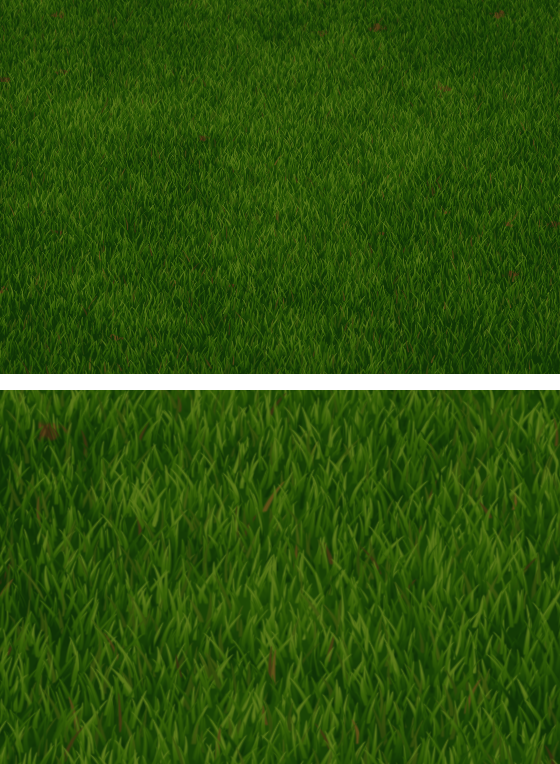
Top, the full canvas; bottom, a detail of the centre.
Write a Shadertoy shader that draws this texture.

```glsl
const float RECESSION = 0.45;    // how fast blades shrink with height on canvas
const float ROW_STEP = 0.0085;
const float COLUMN_STEP = 0.0095;
const float BLADE_LENGTH = 0.036;
const float BLADE_WIDTH = 0.0023;

const vec3 SHADOW = vec3(0.06, 0.20, 0.02);
const vec3 DEEP_GREEN = vec3(0.11, 0.28, 0.02);
const vec3 MID_GREEN = vec3(0.17, 0.34, 0.02);
const vec3 LIGHT_GREEN = vec3(0.23, 0.40, 0.03);
const vec3 SUNLIT = vec3(0.36, 0.48, 0.10);
const vec3 OLIVE = vec3(0.23, 0.31, 0.05);
const vec3 STRAW = vec3(0.36, 0.27, 0.09);

vec3 hash3(vec2 p) {
    vec3 q = fract(p.xyx * vec3(0.1031, 0.1030, 0.0973));
    q += dot(q, q.yxz + 33.33);
    return fract((q.xxy + q.yzz) * q.zyx);
}

float cornerSlope(vec2 cell, vec2 offset) {
    float angle = 6.2832 * hash3(cell).x;
    return dot(vec2(cos(angle), sin(angle)), offset);
}

float gradientNoise(vec2 p) {
    vec2 i = floor(p), f = fract(p);
    vec2 u = f * f * f * (f * (f * 6.0 - 15.0) + 10.0);
    vec2 e = vec2(1.0, 0.0);
    return mix(mix(cornerSlope(i, f), cornerSlope(i + e, f - e), u.x),
               mix(cornerSlope(i + e.yx, f - e.yx), cornerSlope(i + 1.0, f - 1.0), u.x), u.y);
}

// Tone 0 is shadow, 4 is full sun
vec3 grassRamp(float tone) {
    vec3 c = mix(SHADOW, DEEP_GREEN, clamp(tone, 0.0, 1.0));
    c = mix(c, MID_GREEN, clamp(tone - 1.0, 0.0, 1.0));
    c = mix(c, LIGHT_GREEN, clamp(tone - 2.0, 0.0, 1.0));
    return mix(c, SUNLIT, clamp(tone - 3.0, 0.0, 1.0));
}

// Broad light and dark patches, a sunny band and darker corners
float lawnTone(vec2 p, float aspect) {
    vec2 c = vec2(p.x / aspect, p.y - 0.5) * 2.0;
    float band = (p.y - 0.69) / 0.13;
    float patches = 1.0 * gradientNoise(p * vec2(3.0, 6.0) + 7.3)
                  + 0.9 * gradientNoise(p * vec2(9.0, 19.0) + 31.7);
    return patches + 0.4 * exp(-band * band) + 0.2 - 0.55 * dot(c, c);
}

// Sparse small clumps of dry litter
float litterMask(vec2 p, float cellSize) {
    vec2 cell = floor(p / cellSize);
    vec3 rnd = hash3(cell + 50.0);
    vec2 offset = p - (cell + 0.2 + 0.6 * rnd.xy) * cellSize;
    float ragged = 0.012 * gradientNoise(p * 90.0);
    float radius = mix(0.005, 0.014, fract(rnd.z * 17.0));
    float d = length(offset * vec2(0.65, 1.5)) + ragged - radius;
    return step(0.66, rnd.z) * smoothstep(0.004, -0.004, d);
}

// Coverage in x, height along the blade in y; q is relative to its root
vec2 blade(vec2 q, float len, float width, float lean, float bend, float soft) {
    float t = q.y / len;
    float h = clamp(t, 0.0, 1.0);
    float spine = len * (lean * h + bend * h * h);
    float slope = lean + 2.0 * bend * h;
    float d = abs(q.x - spine) / sqrt(1.0 + slope * slope) - width * (1.0 - 0.85 * h * h);
    float ends = smoothstep(-soft, soft, q.y) * smoothstep(soft, -soft, q.y - len);
    return vec2(smoothstep(soft, -soft, d) * ends, h);
}

void mainImage(out vec4 fragColor, in vec2 fragCoord) {
    float aspect = iResolution.x / iResolution.y;
    vec2 p = fragCoord / iResolution.y - vec2(0.5 * aspect, 0.0);
    float defocus = 0.0012 * smoothstep(0.15, 0.6, abs(p.y - 0.42));
    float soft = max(0.0014, 0.65 / iResolution.y) + defocus;
    float light = lawnTone(p, aspect);
    float litter = litterMask(p, 0.17);

    vec3 color = grassRamp(0.3 + light);
    float depth = -log(1.0 - RECESSION * p.y) / RECESSION;
    float homeRow = floor(depth / ROW_STEP);

    // Paint blades from far rows to near rows
    for (int i = 1; i >= -6; i--) {
        float row = homeRow + float(i);
        float scale = exp(-RECESSION * row * ROW_STEP);
        float columnWidth = COLUMN_STEP * scale;
        float rootY = (1.0 - scale) / RECESSION;
        float homeColumn = floor(p.x / columnWidth);
        for (int j = -3; j <= 3; j++) {
            vec2 id = vec2(homeColumn + float(j), row);
            vec3 place = hash3(id + 211.0);
            vec3 shape = hash3(id + 463.0);
            vec3 tint = hash3(id + 787.0);

            vec2 root = vec2((id.x + place.x) * columnWidth, rootY + place.y * ROW_STEP * scale);
            float len = BLADE_LENGTH * scale * mix(0.55, 1.15, place.z);
            float width = BLADE_WIDTH * scale * mix(0.65, 1.2, shape.z);
            float lean = (shape.x - 0.45) * 0.9;
            float bend = (shape.y - 0.5) * 0.8;
            vec2 b = blade(p - root, len, width, lean, bend, soft);

            float glint = 1.3 * step(0.93, tint.y);
            float tone = 2.0 + light + 3.7 * (tint.x - 0.5) + 2.2 * (b.y - 0.6) + glint;
            vec3 bladeColor = grassRamp(tone);
            bladeColor = mix(bladeColor, OLIVE, 0.75 * step(0.89, tint.z));
            float dry = max(litter * step(0.3, tint.z), 0.8 * step(0.988, tint.z));
            bladeColor = mix(bladeColor, STRAW * (0.6 + 0.6 * tint.x), dry);
            color = mix(color, bladeColor, b.x);
        }
    }
    fragColor = vec4(color, 1.0);
}
```
